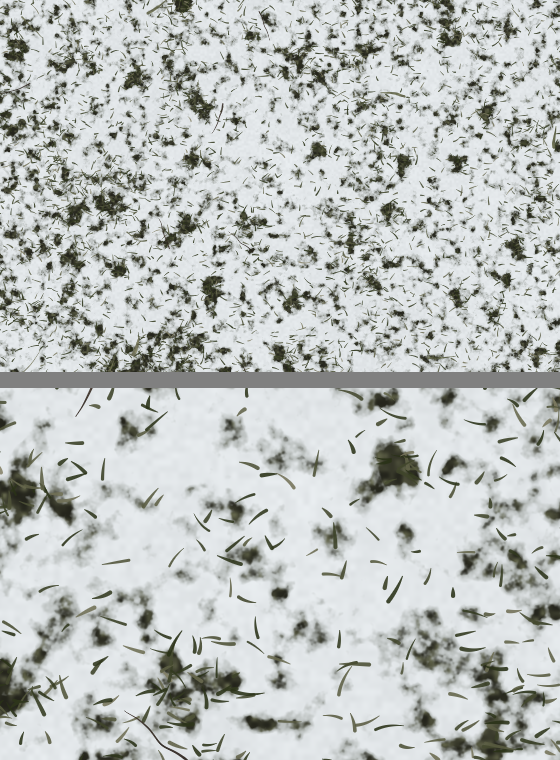
Top, the full canvas; bottom, a detail of the centre.
Write a Shadertoy shader that draws this texture.

```glsl
// Patchy thin snow over a lawn: ragged grass tufts, stray blades, soil specks and fallen twigs.

#define SNOW        vec3(0.885, 0.902, 0.912)
#define THIN_SNOW   vec3(0.69, 0.71, 0.70)
#define SOIL        vec3(0.11, 0.11, 0.075)
#define OLIVE       vec3(0.37, 0.38, 0.27)
#define GREEN       vec3(0.20, 0.24, 0.11)
#define STRAW       vec3(0.56, 0.54, 0.44)
#define BROWN       vec3(0.19, 0.15, 0.12)
#define TUFT_CELL   0.16
#define TUFT_SHARE  0.62
#define MELT_SCALE  52.0
#define BLADE_LAYERS 6
#define TWIG_CELL   0.26

// Three random values per lattice point, without sine
vec3 hash(vec2 p) {
    vec3 q = fract(p.xyx * vec3(0.1031, 0.1030, 0.0973));
    q += dot(q, q.yxz + 33.33);
    return fract((q.xxy + q.yzz) * q.zyx);
}

float noise(vec2 p) {
    vec2 i = floor(p), f = fract(p);
    f = f * f * (3.0 - 2.0 * f);
    float low = mix(hash(i).x, hash(i + vec2(1, 0)).x, f.x);
    float high = mix(hash(i + vec2(0, 1)).x, hash(i + vec2(1, 1)).x, f.x);
    return mix(low, high, f.y);
}

float fbm(vec2 p) {
    float sum = 0.0, amp = 0.533;
    for (int i = 0; i < 4; i++) {
        sum += amp * noise(p);
        p = mat2(1.6, 1.2, -1.2, 1.6) * p + 17.0;
        amp *= 0.5;
    }
    return sum;
}

// How much grass pushes through the snow: loose drifts plus scattered tufts
float grassCover(vec2 p) {
    float cover = 0.08 + 0.34 * smoothstep(0.45, 0.78, fbm(p * 6.0));
    p += 0.03 * (vec2(noise(p * 28.0), noise(p * 28.0 + 40.0)) - 0.5);
    vec2 base = floor(p / TUFT_CELL - 0.5);
    for (int k = 0; k < 4; k++) {
        vec2 cell = base + vec2(k % 2, k / 2);
        vec3 place = hash(cell + 211.0), kind = hash(cell + 457.0);
        vec2 d = p - (cell + place.xy) * TUFT_CELL;
        float radius = TUFT_CELL * mix(0.2, 0.48, place.z);
        d *= mix(vec2(1.0, 1.5), vec2(1.4, 1.0), kind.y);
        float tuft = 1.0 - smoothstep(0.15, 1.0, length(d) / radius);
        cover = max(cover, step(kind.x, TUFT_SHARE) * mix(0.55, 1.0, kind.z) * tuft);
    }
    return cover;
}

// Coverage of a bent, tapering stroke that starts at the origin
float stroke(vec2 q, float angle, float len, float bend, float halfWidth, float px) {
    float c = cos(angle), s = sin(angle);
    q = vec2(c * q.x + s * q.y, c * q.y - s * q.x);
    float t = clamp(q.x / len, 0.0, 1.0);
    float d = length(vec2(q.x - t * len, q.y - bend * len * t * t));
    return clamp((halfWidth * (1.0 - 0.75 * t * t) - d) / px + 0.5, 0.0, 1.0);
}

// One scattered layer of blades, denser where the grass shows
vec3 addBlades(vec3 color, vec2 p, float layer, float px) {
    float size = 0.018 + 0.0025 * layer;
    vec2 q = p + layer * vec2(0.0137, 0.0071);
    vec2 base = floor(q / size);
    for (int k = 0; k < 9; k++) {
        vec2 cell = base + vec2(k % 3, k / 3) - 1.0;
        vec3 place = hash(cell + 97.0 * layer + 31.0);
        vec3 form = hash(cell + 53.0 * layer + 613.0);
        vec2 offset = q - (cell + place.xy) * size;
        float angle = 1.57 + 4.4 * (form.x - 0.5);
        float alpha = stroke(offset, angle, size * mix(0.35, 0.92, form.y),
                             0.7 * (form.z - 0.5), mix(0.0009, 0.0019, fract(form.z * 7.0)), px);
        if (alpha > 0.0 && place.z < grassCover(p - offset)) {
            float tone = fract(form.y * 13.0);
            vec3 tint = mix(GREEN * 0.8, mix(OLIVE, STRAW, form.z), tone * tone);
            color = mix(color, tint, 0.88 * alpha);
        }
    }
    return color;
}

// Sparse twigs and broad fallen leaves
vec3 addTwigs(vec3 color, vec2 p, float px) {
    vec2 base = floor(p / TWIG_CELL);
    for (int k = 0; k < 9; k++) {
        vec2 cell = base + vec2(k % 3, k / 3) - 1.0;
        vec3 place = hash(cell + 811.0), form = hash(cell + 137.0);
        float broad = pow(form.y, 3.0);
        vec2 q = p - (cell + place.xy) * TWIG_CELL;
        q += 0.004 * (noise(p * 60.0) - 0.5);
        float alpha = stroke(q, 6.28 * form.x, mix(0.085, 0.04, broad), 0.5 * (form.z - 0.5),
                             mix(0.0012, 0.006, broad), px);
        vec3 tint = mix(BROWN, mix(GREEN, STRAW, form.z * 0.7), step(0.5, form.z));
        tint *= 0.75 + 0.5 * noise(p * 150.0);
        color = mix(color, tint, 0.9 * alpha * step(place.z, 0.45));
    }
    return color;
}

void mainImage(out vec4 fragColor, in vec2 fragCoord) {
    float px = 1.0 / iResolution.y;
    vec2 p = fragCoord * px;

    // Snow thins to grey, then opens onto dark ground
    float melt = fbm(p * MELT_SCALE) + 0.42 * grassCover(p);
    float fine = noise(p * 170.0 + 9.0);
    vec3 color = SNOW + 0.035 * (fbm(p * 9.0 + 70.0) - 0.5) + 0.04 * (fine - 0.5);
    color = mix(color, THIN_SNOW, smoothstep(0.52, 0.74, melt));
    vec3 ground = mix(SOIL, OLIVE, fine * fine);
    color = mix(color, ground, 0.95 * smoothstep(0.67, 0.82, melt));

    for (int i = 0; i < BLADE_LAYERS; i++) color = addBlades(color, p, float(i), px);
    color = addTwigs(color, p, px);
    fragColor = vec4(clamp(color, 0.0, 1.0), 1.0);
}
```
